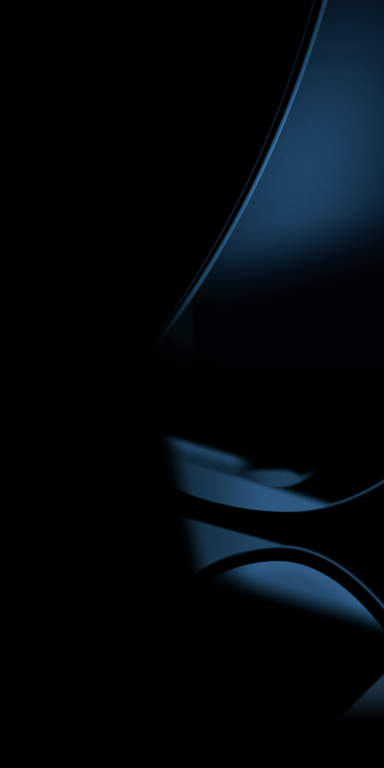
Reproduce this background procedurally as a WebGL 1 fragment shader.

```glsl
precision highp float;

uniform vec2 u_resolution;

// Blue light ramp, from black to steel blue
vec3 blueLight(float s) {
  return vec3(0.2 * pow(max(s, 0.0), 1.3), 0.385 * s, 0.56 * s);
}

float bell(float x, float width) {
  return exp(-x * x / (width * width));
}

// Approximate distance to a lopsided parabola, positive below it
float archDistance(vec2 p, vec2 apex, float left, float right) {
  float dx = p.x - apex.x;
  float k = dx < 0.0 ? left : right;
  return (p.y - apex.y - k * dx * dx) / sqrt(1.0 + 4.0 * k * k * dx * dx);
}

// Vertical offset below a sloping line
float belowLine(vec2 p, vec2 start, float slope) {
  return p.y - start.y - slope * (p.x - start.x);
}

float hash(vec2 p) {
  return fract(sin(dot(p, vec2(12.99, 78.23))) * 43758.5);
}

// Large curved panel with a lit rim and a glow behind it
vec3 upperPanel(vec2 p, float aa) {
  float y = p.y;
  float edgeX = 0.854 - y * (0.29 + y * (0.15 + y * 0.08));
  float slope = 0.29 + y * (0.3 + y * 0.24);
  float d = (p.x - edgeX) / sqrt(1.0 + slope * slope);
  float outside = smoothstep(-aa, aa, d);

  vec2 q = p - vec2(0.79, 0.45);
  float glow = 0.66 * bell(dot(q, vec2(0.89, 0.45)), 0.27);
  glow *= bell(dot(q, vec2(-0.45, 0.89)), 0.45);
  glow *= 1.0 - smoothstep(0.57, 0.79, y + 0.25 * (p.x - 0.7));
  float patchGlow = 0.11 * bell(p.x - 0.48, 0.05) * bell(y - 0.85, 0.06);
  patchGlow *= 1.0 - smoothstep(0.495, 0.515, p.x);

  vec3 color = blueLight(glow + patchGlow) * outside;
  float navy = smoothstep(0.45, 0.6, p.x) * (1.0 - smoothstep(0.82, 1.0, y));
  color += vec3(0.005, 0.013, 0.035) * navy * outside;

  // Wide rim and the hairline inside it
  float fade = 1.0 - smoothstep(0.72, 0.93, y);
  float rim = smoothstep(-0.013 - aa, -0.011 + aa, d) * (1.0 - outside);
  float highlight = 0.55 + 0.25 * bell(y - 0.42, 0.3);
  color = mix(color, blueLight(highlight * fade), rim);
  color += blueLight(0.4 * bell(d + 0.004, 0.003) * bell(y - 0.4, 0.25));
  float hairline = bell(d + 0.034 - 0.016 * y, 0.0025);
  color += blueLight(0.35 * hairline * fade * (0.6 + 0.4 * bell(y - 0.5, 0.3)));
  return color;
}

// Soft streaks resting on a dark curved band
vec3 middleStreaks(vec2 p, float aa) {
  float band = archDistance(p, vec2(0.75, 1.333), -0.69, -1.25);
  float aboveBand = 1.0 - smoothstep(-aa, aa, band);
  float top = belowLine(p, vec2(0.43, 1.133), 0.29);
  float body = belowLine(p, vec2(0.43, 1.172), 0.32);

  float streak = smoothstep(-0.012, 0.012, top) * (1.0 - smoothstep(0.6, 0.67, p.x));
  streak *= 0.4 + 0.28 * bell(top - 0.012, 0.018);
  float crest = 1.222 + 0.014 * bell(p.x - 0.785, 0.025);
  float curl = archDistance(p, vec2(0.72, 1.272), 0.0, -4.0);
  float tongue = smoothstep(-0.008, 0.012, p.y - crest);
  tongue *= 1.0 - smoothstep(-0.008, 0.006, curl);
  tongue *= smoothstep(0.56, 0.72, p.x) * (1.0 - smoothstep(0.77, 0.84, p.x));
  float fill = smoothstep(-0.01, 0.02, body);
  fill *= 0.5 + 0.4 * smoothstep(0.48, 0.72, p.x);
  float light = max(max(streak, 0.65 * tongue), fill) * aboveBand;

  float rim = bell(band + 0.002, 0.004) * smoothstep(0.68, 0.84, p.x);
  return blueLight(max(light, 0.62 * rim));
}

// Nested arches with light between and beneath them
vec3 lowerArches(vec2 p, float aa) {
  float outer = archDistance(p, vec2(0.729, 1.423), 1.42, 2.15);
  float inner = archDistance(p, vec2(0.724, 1.461), 1.45, 2.35);
  float roof = belowLine(p, vec2(0.469, 1.341), 0.28);

  float gap = smoothstep(-aa, 0.008, roof) * (1.0 - smoothstep(-aa, aa, outer));
  gap *= (0.5 + 0.2 * smoothstep(0.5, 0.7, p.x)) * (1.0 - smoothstep(0.74, 0.8, p.x));
  float rim = bell(outer, 0.004) * smoothstep(0.53, 0.68, p.x);
  float lowerEdge = belowLine(p, vec2(0.56, 1.515), 0.29);
  float under = smoothstep(-aa, aa, inner) * (1.0 - smoothstep(-0.055, 0.02, lowerEdge));
  under *= smoothstep(0.52, 0.68, p.x) * (0.82 + 0.18 * bell(inner, 0.03));
  return blueLight(max(max(gap, 0.7 * rim), 0.95 * under));
}

void main() {
  // Width is one unit; y runs down from the top edge
  vec2 p = vec2(gl_FragCoord.x, u_resolution.y - gl_FragCoord.y) / u_resolution.x;
  float aa = 1.0 / u_resolution.x;

  float leftFade = smoothstep(0.41, 0.48, p.x - 0.22 * (p.y - 1.13));
  vec3 color = upperPanel(p, aa);
  color += (middleStreaks(p, aa) + lowerArches(p, aa)) * leftFade;

  // Pale corner wedge
  float wedge = smoothstep(-aa, 2.0 * aa, (p.x + p.y - 2.753) * 0.707);
  wedge *= 1.0 - smoothstep(1.77, 1.89, p.y);
  color += vec3(0.12, 0.2, 0.28) * wedge;

  // Fine grain, only where there is light
  color *= 0.98 + 0.04 * hash(floor(p * 256.0));
  gl_FragColor = vec4(color, 1.0);
}
```
